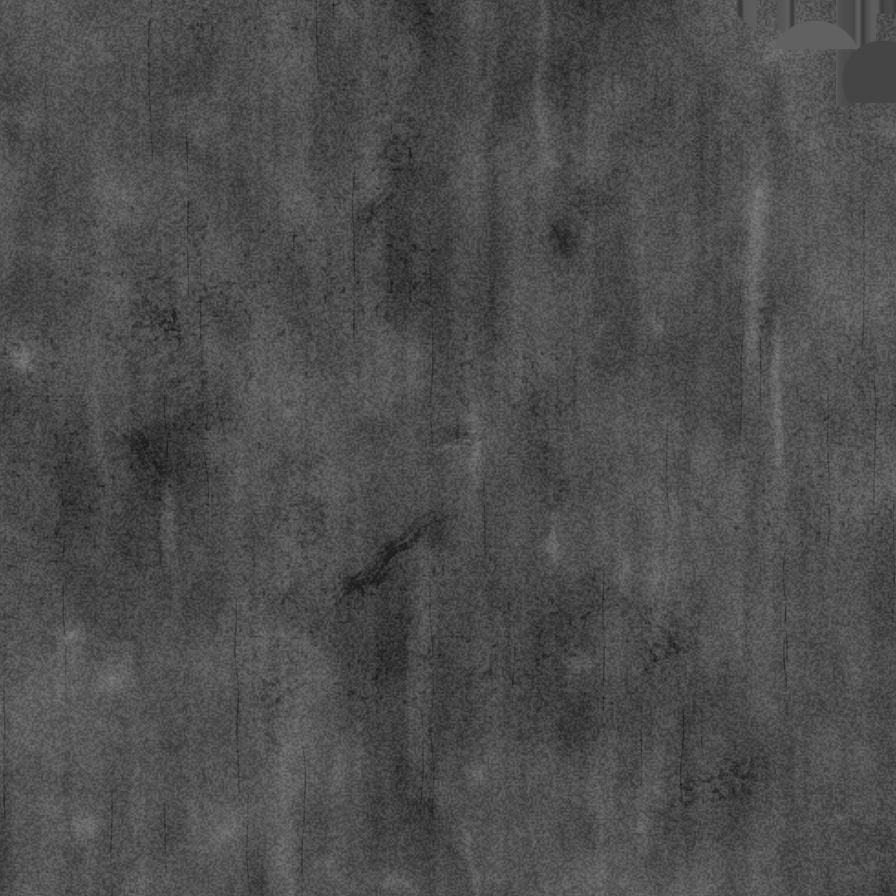
Reproduce this texture procedurally as a WebGL 1 fragment shader.

```glsl
precision highp float;
uniform vec2 u_resolution;

float hash(vec2 p) {
  vec3 q = fract(vec3(p.xyx) * 0.1031);
  q += dot(q, q.yzx + 33.33);
  return fract((q.x + q.y) * q.z);
}

vec2 hash2(float n, float seed) {
  return vec2(hash(vec2(n, seed)), hash(vec2(n + 57.0, seed + 13.0)));
}

float noise(vec2 p) {
  vec2 i = floor(p), f = fract(p);
  f = f * f * (3.0 - 2.0 * f);
  return mix(mix(hash(i), hash(i + vec2(1, 0)), f.x),
             mix(hash(i + vec2(0, 1)), hash(i + vec2(1, 1)), f.x), f.y);
}

float fbm(vec2 p) {
  float sum = 0.0, amp = 0.5;
  for (int i = 0; i < 5; i++) {
    sum += amp * noise(p);
    p = mat2(1.6, 1.2, -1.2, 1.6) * p + 17.3;
    amp *= 0.5;
  }
  return sum / 0.97;
}

vec2 rotate(vec2 p, float a) {
  return vec2(cos(a) * p.x + sin(a) * p.y, cos(a) * p.y - sin(a) * p.x);
}

float softSpot(vec2 p, vec2 radius) {
  vec2 q = p / radius;
  return exp(-dot(q, q));
}

// Soft vertical run, fading at both ends
float drip(vec2 p, float width, float reach) {
  return (1.0 - smoothstep(reach * 0.5, reach, abs(p.y))) * exp(-p.x * p.x / (width * width));
}

float thinLine(float d, float width) {
  return 1.0 - smoothstep(width * 0.3, width * 1.5, abs(d));
}

// Bundle of fibrous dark strokes along a direction
float brushMark(vec2 p, float angle, vec2 radius) {
  vec2 q = rotate(p, angle);
  q.y += 0.012 * (noise(p * 30.0) - 0.5);
  float fibres = smoothstep(0.45, 0.75, noise(q * vec2(35.0, 230.0) + 40.0));
  return softSpot(q, radius) * (0.25 + fibres);
}

// Peppered dark dirt
float stain(vec2 p, vec2 radius, vec2 uv) {
  float specks = smoothstep(0.45, 0.75, noise(uv * vec2(200.0, 250.0)));
  float ragged = smoothstep(0.3, 0.6, fbm(uv * vec2(24.0, 18.0)));
  return softSpot(p, radius) * ragged * (0.45 + specks);
}

void main() {
  vec2 uv = gl_FragCoord.xy / u_resolution;
  float pixel = 1.0 / u_resolution.y, hair = max(0.0009, 0.7 * pixel);
  vec2 warp = vec2(fbm(uv * 9.0), fbm(uv * 9.0 + 31.0)) - 0.5;
  vec2 rough = uv + 0.05 * warp;

  // Mottled plaster with vertical wash marks
  float tone = 0.302 + 0.19 * (fbm(rough * vec2(6.0, 4.5) + 3.0) - 0.5);
  tone += 0.12 * (fbm(rough * 15.0 + 70.0) - 0.5);
  tone += 0.03 * (smoothstep(0.46, 0.54, fbm(rough * vec2(7.0, 5.0) + 91.0)) - 0.5);
  tone += 0.09 * (noise(vec2(uv.x * 38.0, uv.y * 4.0) + warp) - 0.5)
        * smoothstep(0.3, 0.7, noise(uv * 5.0 + 8.0));
  tone += 0.04 * (noise(vec2(uv.x * 120.0, uv.y * 7.0)) - 0.5);

  // Pale drips and smudges
  for (int i = 0; i < 12; i++) {
    float n = float(i);
    vec2 size = hash2(n, 21.0), q = uv - hash2(n, 4.0) + vec2(0.04 * warp.x, 0.0);
    tone += 0.08 * drip(q, 0.004 + 0.006 * size.x, 0.05 + 0.09 * size.y)
          * (0.4 + 0.6 * noise(uv * vec2(60.0, 25.0)));
  }
  for (int i = 0; i < 26; i++) {
    float n = float(i);
    vec2 q = rotate(rough - hash2(n, 35.0), 6.0 * hash(vec2(n, 2.0)));
    tone += 0.1 * softSpot(q, 0.006 + 0.013 * hash2(n, 48.0)) * (0.3 + 0.7 * hash(vec2(n, 9.0)));
  }

  // Dark stains
  for (int i = 0; i < 14; i++) {
    float n = float(i);
    vec2 size = vec2(0.02, 0.025) + vec2(0.03, 0.05) * hash2(n, 66.0);
    tone -= 0.07 * stain(rough - hash2(n, 73.0), size, uv);
  }
  tone -= 0.1 * stain(rough - vec2(0.8, 0.13), vec2(0.055, 0.035), uv);

  // Diagonal strokes
  tone -= 0.1 * brushMark(uv - vec2(0.44, 0.38), 0.72, vec2(0.08, 0.016));
  tone -= 0.09 * brushMark(uv - vec2(0.40, 0.345), 0.5, vec2(0.03, 0.016));
  tone -= 0.07 * brushMark(uv - vec2(0.51, 0.51), 0.25, vec2(0.03, 0.017));
  tone -= 0.06 * brushMark(uv - vec2(0.42, 0.76), 0.95, vec2(0.05, 0.02));
  tone -= 0.06 * brushMark(uv - vec2(0.15, 0.5), -1.1, vec2(0.05, 0.025));

  // Hairline cracks and faint slanted scratches
  for (int i = 0; i < 34; i++) {
    float n = float(i), reach = 0.04 + 0.12 * hash(vec2(n, 5.0));
    vec2 q = uv - hash2(n, 82.0);
    float bend = 0.005 * (noise(vec2(uv.y * 22.0, n * 7.0)) - 0.5);
    float broken = smoothstep(0.1, 0.6, noise(vec2(uv.y * 70.0, n * 3.0)));
    float ends = 1.0 - smoothstep(reach * 0.6, reach, abs(q.y));
    tone -= 0.08 * ends * broken * thinLine(q.x + bend, hair);
  }
  for (int i = 0; i < 22; i++) {
    float n = float(i);
    vec2 q = rotate(uv - hash2(n, 97.0), 0.5 + 0.7 * hash(vec2(n, 6.0)));
    tone += 0.035 * (1.0 - smoothstep(0.015, 0.05, abs(q.x))) * thinLine(q.y + 2.0 * q.x * q.x, hair);
  }

  // Fine grain and scattered pits
  tone += 0.125 * (noise(uv * 490.0) - 0.5) + 0.035 * (noise(rotate(uv, 0.6) * 260.0 + 500.0) - 0.5);
  tone -= 0.07 * smoothstep(0.75, 0.95, noise(uv * 190.0 + 60.0)) * smoothstep(0.4, 0.7, noise(uv * 7.0 + 20.0));

  // Smeared bands and curved flaps in the upper right corner
  float bands = 0.3 + 0.16 * (noise(vec2(uv.x * 190.0, 2.0)) - 0.5);
  float edge = 0.88 + 0.13 * noise(vec2(floor(uv.x * 45.0), 6.0)) + 0.9 * max(0.0, 0.92 - uv.x);
  tone = mix(tone, bands, smoothstep(-pixel, pixel, uv.y - edge));
  float flap = max(length(uv - vec2(0.985, 0.91)) - 0.045, 0.885 - uv.y);
  float wedge = max(length(uv - vec2(0.91, 0.925)) - 0.052, 0.945 - uv.y);
  tone = mix(tone, 0.38, 1.0 - smoothstep(-pixel, pixel, wedge));
  tone = mix(tone, 0.27, 1.0 - smoothstep(-pixel, pixel, flap));
  gl_FragColor = vec4(vec3(clamp(tone, 0.12, 0.55)), 1.0);
}
```
